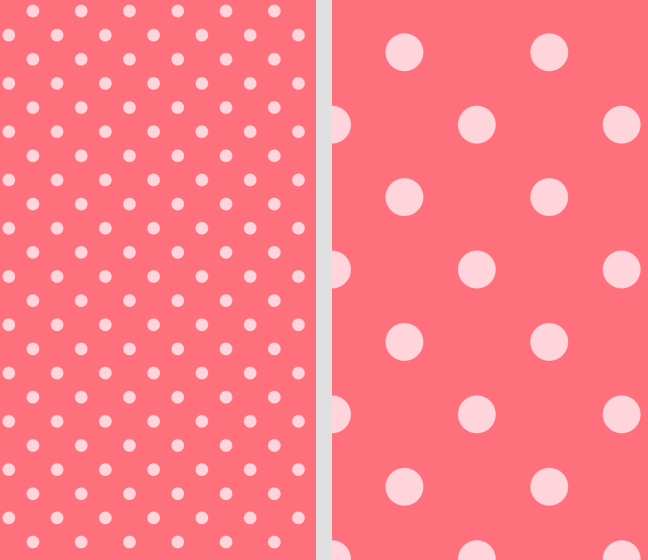
Left, the full canvas; right, a detail of the centre.
Write a Shadertoy shader that draws this pattern.

```glsl
// Staggered pale pink polka dots on a flat coral ground.

const vec3 CORAL = vec3(1.0, 0.44, 0.49);
const vec3 PALE_PINK = vec3(1.0, 0.836, 0.86);

// Lengths are fractions of the canvas width.
const float SPACING = 66.0 / 432.0;
const float DOT_RADIUS = 8.6 / 432.0;
const vec2 FIRST_DOT = vec2(45.0, 15.0) / 432.0; // from the top left

// Signed distance to a square grid of discs, one of them at the origin.
float dotGrid(vec2 p, float spacing, float radius) {
    vec2 cell = mod(p + 0.5 * spacing, spacing) - 0.5 * spacing;
    return length(cell) - radius;
}

// Two grids, the second shifted by half a step both ways.
float staggeredDots(vec2 p, float spacing, float radius) {
    return min(dotGrid(p, spacing, radius),
               dotGrid(p + 0.5 * spacing, spacing, radius));
}

// Antialiased coverage of a signed distance.
float coverage(float dist, float pixel) {
    return 1.0 - smoothstep(-0.75 * pixel, 0.75 * pixel, dist);
}

void mainImage(out vec4 fragColor, in vec2 fragCoord) {
    // Measure down from the top edge so the first row stays anchored there.
    float pixel = 1.0 / iResolution.x;
    vec2 p = vec2(fragCoord.x, iResolution.y - fragCoord.y) * pixel;

    float dist = staggeredDots(p - FIRST_DOT, SPACING, DOT_RADIUS);
    fragColor = vec4(mix(CORAL, PALE_PINK, coverage(dist, pixel)), 1.0);
}
```
